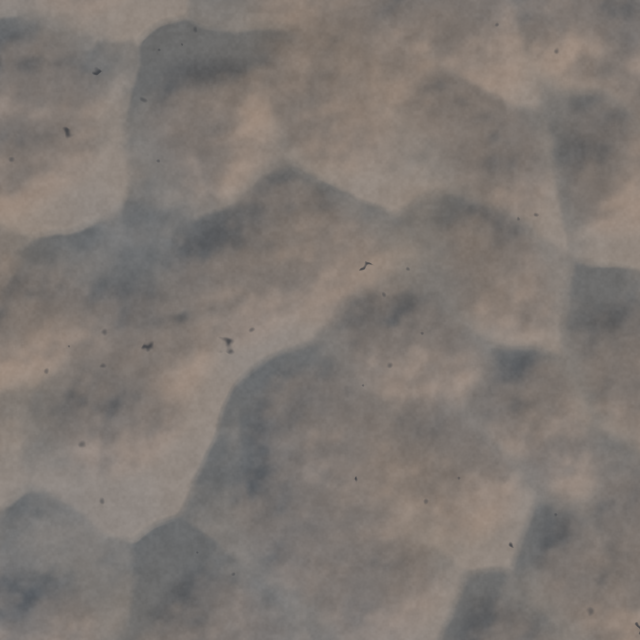
Write a Shadertoy shader that draws this texture.

```glsl
const vec3 SHADOW = vec3(0.350, 0.357, 0.367);
const vec3 BROWN  = vec3(0.472, 0.448, 0.432);
const vec3 SAND   = vec3(0.602, 0.545, 0.505);
const vec3 CREST  = vec3(0.508, 0.502, 0.490);
const vec3 RIM    = vec3(0.600, 0.560, 0.525);
const vec3 PIT    = vec3(0.22, 0.23, 0.25);

float hash1(vec2 p) {
    vec3 q = fract(vec3(p.xyx) * 0.1031);
    q += dot(q, q.yzx + 33.33);
    return fract((q.x + q.y) * q.z);
}

vec2 hash2(vec2 p) {
    return vec2(hash1(p + 17.3), hash1(p + 71.9));
}

float noise(vec2 p) {
    vec2 i = floor(p), f = fract(p);
    vec2 u = f * f * f * (f * (f * 6.0 - 15.0) + 10.0);
    float low = mix(hash1(i), hash1(i + vec2(1, 0)), u.x);
    float high = mix(hash1(i + vec2(0, 1)), hash1(i + vec2(1, 1)), u.x);
    return mix(low, high, u.y);
}

// Centred fractal noise, roughly -0.5 to 0.5
float fbm(vec2 p, int octaves) {
    float sum = 0.0, amp = 0.5;
    for (int i = 0; i < octaves; i++) {
        sum += amp * (noise(p) - 0.5);
        p = mat2(1.6, 1.2, -1.2, 1.6) * p + 7.7;
        amp *= 0.5;
    }
    return sum;
}

// Rounded bowls meeting in softened ridges
float scoops(vec2 p, float sharpness) {
    vec2 cell = floor(p);
    float sum = 0.0;
    for (int y = -2; y <= 2; y++)
    for (int x = -2; x <= 2; x++) {
        vec2 id = cell + vec2(x, y);
        vec2 d = id + 0.1 + 0.8 * hash2(id) - p;
        sum += exp(-sharpness * dot(d, d));
    }
    return -log(sum) / sharpness;
}

vec2 bend(vec2 p) {
    return p + 0.16 * vec2(fbm(p * 4.0 + 3.1, 2), fbm(p * 4.0 + 41.7, 2));
}

// Level rows at the left that fall ever more steeply to the right
float hollows(vec2 p) {
    vec2 q = vec2(4.2 * p.x - 1.2 * p.y, 4.9 * (p.y + 0.5 * p.x * p.x));
    return scoops(q + 23.0, 22.0);
}

// Narrow upright hollows
float furrows(vec2 p) {
    return scoops(vec2(7.5 * p.x + 2.0 * p.y, 4.2 * p.y) + 5.3, 16.0);
}

float height(vec2 p) {
    vec2 q = bend(p);
    float patchy = smoothstep(0.25, 0.7, noise(p * 4.0 + 19.0));
    return hollows(q) + 0.27 * patchy * furrows(q) + 0.16 * fbm(p * 15.0, 3);
}

// Scattered irregular dots, one per chosen grid cell
float specks(vec2 p, float grid, float share, float radius) {
    vec2 q = p * grid + 0.3 * vec2(fbm(p * 60.0, 2), fbm(p * 60.0 + 9.0, 2));
    vec2 id = floor(q);
    vec2 centre = 0.3 + 0.4 * hash2(id);
    float size = radius * (0.5 + hash1(id + 5.0));
    float dotMask = 1.0 - smoothstep(0.1 * size, size, length(fract(q) - centre));
    return dotMask * step(1.0 - share, hash1(id + 91.0));
}

void mainImage(out vec4 fragColor, in vec2 fragCoord) {
    vec2 p = fragCoord / min(iResolution.x, iResolution.y);

    // Slope and curvature towards a light at the upper left
    vec2 toLight = 0.008 * normalize(vec2(-0.55, 0.83));
    float above = height(p + toLight), below = height(p - toLight);
    float slope = (below - above) / (0.016 * 5.0);
    float curvature = 2.0 * height(p) - above - below;
    float tone = clamp(0.53 + 0.43 * slope + 0.22 * fbm(p * 8.0 + 60.0, 3), 0.0, 1.0);

    // Cool hollows, brown floors and warm lit sand
    vec3 color = mix(SHADOW, BROWN, smoothstep(0.0, 0.48, tone));
    color = mix(color, SAND, smoothstep(0.42, 1.0, tone));

    // Pale grey ridges with patchy bright rims
    float ridge = smoothstep(0.12, 0.36, hollows(bend(p)));
    color = mix(color, CREST, 0.42 * ridge);
    float rimPatches = smoothstep(0.3, 0.7, noise(p * 6.0 + 33.0));
    color = mix(color, RIM, 0.45 * rimPatches * smoothstep(0.008, 0.045, curvature));

    // Broad drift between warm and cool tints
    float warmth = fbm(p * 4.5 + 80.0, 3);
    color += warmth * vec3(0.05, 0.0, -0.05);

    // Fine grain and dark pits
    color += 0.05 * fbm(p * 50.0, 3) + 0.045 * fbm(p * 170.0, 2);
    color = mix(color, PIT, 0.4 * specks(p, 34.0, 0.025, 0.17));
    color = mix(color, PIT, 0.75 * specks(p + 0.37, 9.0, 0.07, 0.08));

    fragColor = vec4(color, 1.0);
}
```
